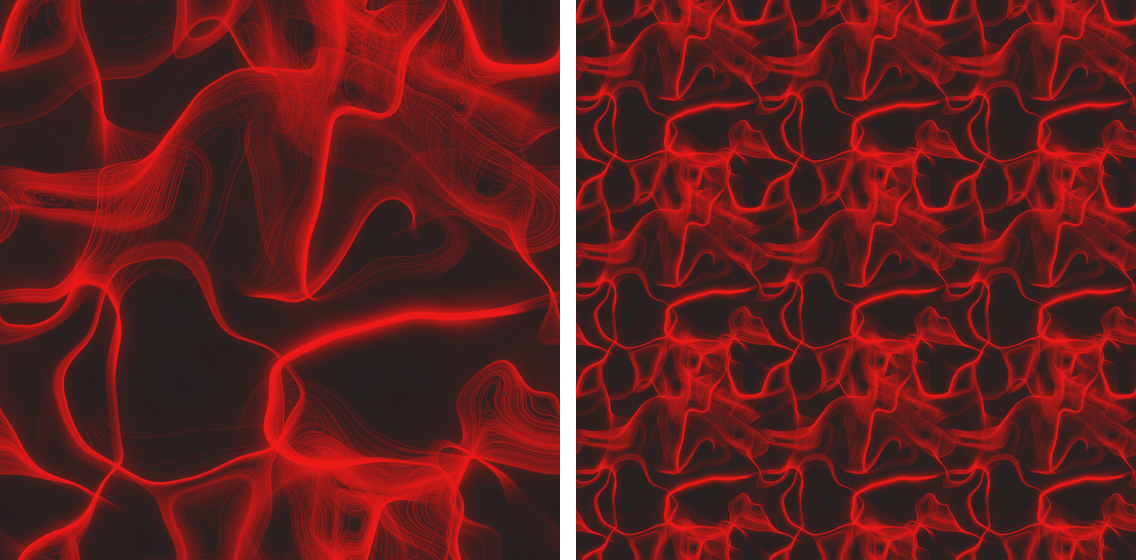
Left, the tile; right, the same tile 3 across and 3 down.
A Shadertoy shader for this background:

```glsl
#define BUNDLES 6
#define STRANDS 96
#define CELLS 3.0
#define WARP 0.24
#define CURL 0.035
#define SPREAD 0.22
#define SPREAD_STEP 0.09
#define LINE_WIDTH 0.0013
#define VEIL 0.03
#define STRENGTH 0.5
#define BACKGROUND vec3(0.135, 0.130, 0.130)
#define GLOW vec3(0.92, 0.098, 0.092)

// Integer hash, four values in -0.5..0.5
vec4 hash4(uvec4 v) {
    v = v * 1664525u + 1013904223u;
    v.x += v.y * v.w; v.y += v.z * v.x; v.z += v.x * v.y; v.w += v.y * v.z;
    v ^= v >> 16u;
    v.x += v.y * v.w; v.y += v.z * v.x; v.z += v.x * v.y; v.w += v.y * v.z;
    return vec4(v >> 8u) / 16777216.0 - 0.5;
}

vec4 lattice(vec2 cell, float cells, int seed) {
    return hash4(uvec4(uvec2(mod(cell + 0.5, cells)), uint(seed), uint(cells)));
}

// Smooth noise that wraps on the unit square
vec4 noise(vec2 p, float cells, int seed) {
    vec2 cell = floor(p * cells);
    vec2 f = p * cells - cell;
    f = f * f * f * (f * (f * 6.0 - 15.0) + 10.0);
    vec4 low = mix(lattice(cell, cells, seed),
                   lattice(cell + vec2(1, 0), cells, seed), f.x);
    vec4 high = mix(lattice(cell + vec2(0, 1), cells, seed),
                    lattice(cell + vec2(1, 1), cells, seed), f.x);
    return mix(low, high, f.y);
}

// Warped flow: x = core, y = fan, z = fold, w = fade
vec4 flow(vec2 p, int seed) {
    p += CURL * noise(p, 3.0 * CELLS, seed + 150).xy;
    p += WARP * noise(p, CELLS + 1.0, seed + 50).xy;
    return noise(p, CELLS, seed) + 0.3 * noise(p, 2.0 * CELLS, seed + 100);
}

// Density of a family of contour lines that fan out, fold and converge
float bundle(vec2 p, int seed, float spread, float pixel) {
    const float e = 0.0005;
    vec4 field = flow(p, seed);
    vec4 dx = (flow(p + vec2(e, 0), seed) - field) / e;
    vec4 dy = (flow(p + vec2(0, e), seed) - field) / e;
    float width = max(LINE_WIDTH, 0.6 * pixel);
    float density = 0.0;
    for (int i = 0; i < STRANDS; i++) {
        vec4 rnd = hash4(uvec4(uint(i), uint(seed), 7u, 31u));
        float u = 2.0 * (float(i) + 0.5 + rnd.x) / float(STRANDS) - 1.0;
        float t = u * (0.2 + 0.8 * abs(u));
        vec3 blend = vec3(1.0, spread * t, spread * t * t);
        vec2 slope = vec2(dot(dx.xyz, blend), dot(dy.xyz, blend));
        float d = dot(field.xyz, blend) / max(length(slope), 0.15);
        float fade = smoothstep(-0.12, 0.22, field.w + 0.12 * u + 0.1 * rnd.z);

        // Crisp thread plus the soft smoke around it
        float thread = exp(-d * d / (width * width)) * LINE_WIDTH / width;
        float smoke = VEIL / (1.0 + 7000.0 * d * d);
        density += (thread * (1.0 + rnd.y) + smoke) * fade;
    }
    return density;
}

void mainImage(out vec4 fragColor, in vec2 fragCoord) {
    vec2 p = fragCoord / iResolution.xy;
    float pixel = 1.0 / min(iResolution.x, iResolution.y);

    // Strong narrow ropes first, then wider and fainter veils
    float density = 0.0;
    for (int k = 0; k < BUNDLES; k++) {
        float rank = float(k);
        density += STRENGTH / (1.0 + 0.45 * rank)
                 * bundle(p, k + 3, SPREAD + SPREAD_STEP * rank, pixel);
    }

    // Broad variation between thick knots and thin wisps
    density = 0.02 + density * exp(2.2 * noise(p, CELLS, 200).x);

    // Green and blue settle sooner than red
    vec3 cover = 1.0 - exp(-density * vec3(1, 3, 3));
    fragColor = vec4(mix(BACKGROUND, GLOW, cover), 1.0);
}
```
